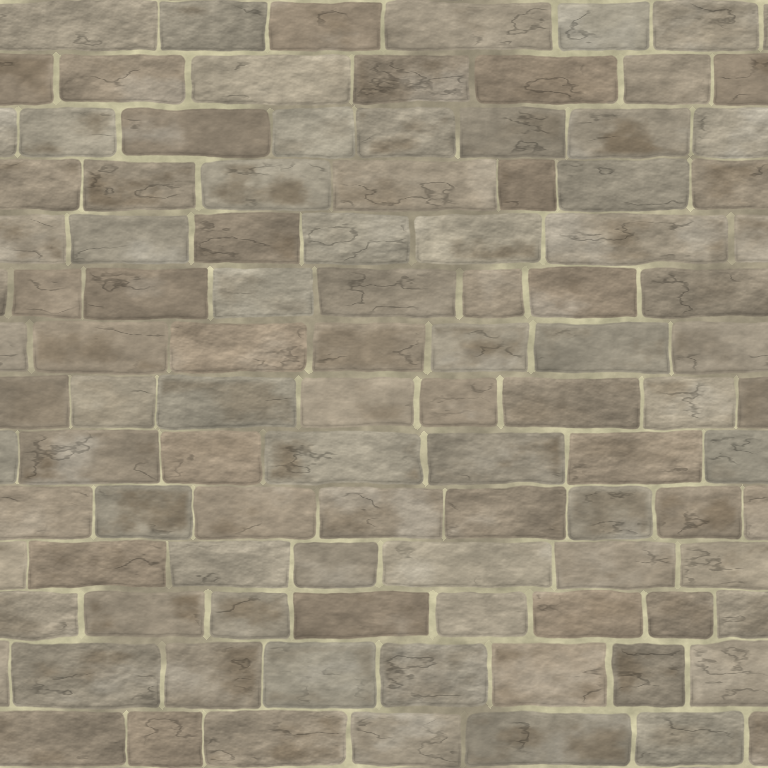
Write a WebGL 1 fragment shader that draws this texture.

```glsl
precision highp float;
// Weathered stone wall: fourteen courses of uneven blocks with pale lime mortar.
// Each course jitters its own joints; rounded box distances cut the blocks, and
// tileable value noise gives wobbling edges, chiselled relief, stains and grain.

uniform vec2 u_resolution;

const float COURSES = 14.0;
const float MIN_BLOCKS = 6.0;         // blocks per course, some have one more
const float JOINT_JITTER = 0.56;      // in block widths
const float EDGE_WOBBLE = 0.008;
const float JOINT_THIN = 0.0012;      // half widths of the mortar
const float JOINT_WIDE = 0.0042;
const float RELIEF = 1.5;
const float GRAIN = 0.20;
const vec2 LIGHT_STEP = vec2(-0.001, 0.002);

const vec3 BROWN_STONE = vec3(0.585, 0.530, 0.455);
const vec3 GREY_STONE = vec3(0.605, 0.580, 0.515);
const vec3 PALE_STONE = vec3(0.710, 0.670, 0.585);
const vec3 STAIN = vec3(0.430, 0.375, 0.300);
const vec3 BLOOM = vec3(0.680, 0.660, 0.610);
const vec3 PALE_MORTAR = vec3(0.760, 0.735, 0.605);
const vec3 DIRTY_MORTAR = vec3(0.610, 0.575, 0.490);

float hash(vec2 p) {
  return fract(sin(dot(p, vec2(127.1, 311.7))) * 43758.55);
}

// Value noise that tiles over the unit square; freq holds whole numbers.
float noise(vec2 uv, vec2 freq, float seed) {
  vec2 p = uv * freq;
  vec2 cell = floor(p);
  vec2 f = p - cell;
  f = f * f * (3.0 - 2.0 * f);
  vec2 a = mod(cell, freq) + seed * 17.3;
  vec2 b = mod(cell + 1.0, freq) + seed * 17.3;
  return mix(mix(hash(a), hash(vec2(b.x, a.y)), f.x),
             mix(hash(vec2(a.x, b.y)), hash(b), f.x), f.y);
}

float fbm(vec2 uv, vec2 freq, float seed) {
  float sum = 0.0;
  float amp = 0.5;
  for (int i = 0; i < 5; i++) {
    sum += amp * noise(uv, freq, seed + float(i));
    freq *= 2.0;
    amp *= 0.5;
  }
  return sum / 0.97;
}

// Evens out the courses, which are taller near the bottom.
float levelCourses(float y) {
  float k = (y - 0.18) / 0.07;
  return y - 0.012 * sin(3.14159 * y) - 0.018 * exp(-k * k);
}

float jointAt(float k, float count, float course) {
  return k + JOINT_JITTER * (hash(vec2(mod(k, count) + 5.0, course * 3.7 + 1.0)) - 0.5);
}

void main() {
  vec2 uv = gl_FragCoord.xy / u_resolution;
  float pixel = 1.0 / min(u_resolution.x, u_resolution.y);

  // Course and block under this point
  vec2 wobble = vec2(fbm(uv, vec2(22.0), 1.0), fbm(uv, vec2(22.0), 9.0)) - 0.5;
  vec2 q = uv + EDGE_WOBBLE * wobble;
  float y = levelCourses(q.y) * COURSES;
  float course = mod(floor(y), COURSES);
  float count = MIN_BLOCKS + step(0.5, hash(vec2(course, 3.0)));
  float x = q.x * count + 0.5 * course + 0.4 * hash(vec2(course, 8.0));
  float k = floor(x);
  k += step(jointAt(k + 1.0, count, course), x) - step(x, jointAt(k, count, course));
  float left = jointAt(k, count, course);
  float right = jointAt(k + 1.0, count, course);
  vec2 id = vec2(mod(k, count), course);
  float seed = 3.0 + floor(60.0 * hash(id + 2.0));

  // Rounded box distance, negative inside the stone
  vec2 p = vec2((x - 0.5 * (left + right)) / count, (fract(y) - 0.5) / COURSES);
  vec2 halfSize = 0.5 * vec2((right - left) / count, 1.0 / COURSES);
  float radius = mix(0.002, 0.010, hash(id + 11.0));
  float joint = mix(JOINT_THIN, JOINT_WIDE, smoothstep(0.25, 0.75, noise(uv, vec2(9.0), 4.0)));
  vec2 e = abs(p) - halfSize + joint + radius;
  float d = length(max(e, 0.0)) + min(max(e.x, e.y), 0.0) - radius;
  float inner = smoothstep(0.002, 0.012, -d);

  // Stone colour, varied by block
  vec3 stone = mix(BROWN_STONE, GREY_STONE, hash(id + 23.0));
  stone *= 0.93 + 0.14 * hash(id + 31.0);
  stone = mix(stone, PALE_STONE, 0.6 * step(0.92, hash(id + 43.0)));

  // Stains, pale bloom and dark chisel scars
  float blotch = fbm(uv, vec2(11.0, 17.0), seed);
  float stain = smoothstep(0.48, 0.75, fbm(uv, vec2(16.0, 24.0), seed + 7.0));
  stone *= 1.0 + 0.35 * (blotch - 0.5);
  stone = mix(stone, STAIN, 0.65 * stain * inner * hash(id + 53.0));
  stone = mix(stone, BLOOM, 0.5 * smoothstep(0.55, 0.75, blotch) * hash(id + 61.0));
  float ridge = 1.0 - abs(2.0 * fbm(uv, vec2(14.0, 36.0), seed + 13.0) - 1.0);
  float scar = smoothstep(0.93, 1.0, ridge) * smoothstep(0.5, 0.7, noise(uv, vec2(19.0), seed));
  stone *= 1.0 - 0.20 * scar * inner;

  // Relief lit from above
  vec2 reliefFreq = vec2(20.0, 32.0);
  float slope = fbm(uv, reliefFreq, seed) - fbm(uv + LIGHT_STEP, reliefFreq, seed);
  stone *= 1.0 + RELIEF * slope * mix(0.5, 1.2, hash(id + 71.0));
  float rim = exp(-abs(d + 0.003) / 0.002);
  stone *= 1.0 + rim * mix(-0.16, 0.05, smoothstep(-0.02, 0.02, p.y));

  // Mortar, cleaner in upright joints and dirty in patches
  float clean = smoothstep(0.36, 0.62, fbm(uv, vec2(5.0), 6.0) + 0.14 * step(e.y, e.x));
  vec3 mortar = mix(DIRTY_MORTAR, PALE_MORTAR, clean);
  mortar *= 1.0 + 0.3 * (fbm(uv, vec2(40.0), 2.0) - 0.5);

  float soft = max(0.0012, 0.75 * pixel);
  vec3 color = mix(stone, mortar, smoothstep(-soft, soft, d));
  color *= 1.0 + GRAIN * (fbm(uv, vec2(90.0, 120.0), 5.0) - 0.5);
  gl_FragColor = vec4(color, 1.0);
}
```
